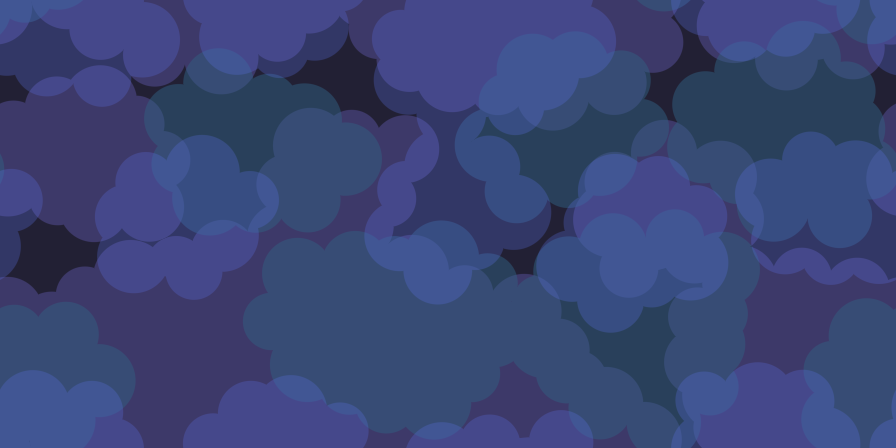
This background is drawn by a Shadertoy shader. Its source:

```glsl
// Flat translucent scalloped clouds in three overlapping layers on a dark night sky.

const float TAU = 6.2831853;

const vec3 SKY    = vec3(0.133, 0.126, 0.204);
const vec3 PURPLE = vec3(0.240, 0.222, 0.411);
const vec3 TEAL   = vec3(0.188, 0.376, 0.510);
const vec3 INDIGO = vec3(0.350, 0.430, 0.880);
const float TEAL_OPACITY   = 0.50;
const float INDIGO_OPACITY = 0.29;

const vec2 TILE = vec2(2.0, 1.0);   // repeat size, in canvas heights
const float LOBE_RADIUS  = 0.074;
const float LOBE_SPACING = 0.098;
const float JITTER = 0.36;          // centre scatter, in cells
const float ROW_SHIFT = 0.22;       // sideways stagger of rows, in cells

vec4 hash4(vec2 cell, float seed) {
    vec4 v = vec4(dot(cell, vec2(127.1, 311.7)), dot(cell, vec2(269.5, 183.3)),
                  dot(cell, vec2(419.2, 371.9)), dot(cell, vec2(83.7, 227.3)));
    return fract(sin(v + seed * 17.31) * 43758.545);
}

// Radius of the wobbling outline at a given angle.
float outline(float angle, float radius, vec4 rnd) {
    return radius * (1.0 + 0.18 * sin(2.0 * angle + TAU * rnd.z)
                         + 0.12 * sin(3.0 * angle + TAU * rnd.w));
}

// Signed distance to one cloud: a soft core ringed by round lobes.
float cloud(vec2 p, float radius, vec4 rnd) {
    float widen = mix(1.0, 1.3, rnd.z);
    vec2 stretch = vec2(widen, 1.0 / sqrt(widen));
    vec2 q = p / stretch;
    float dist = length(q) - outline(atan(q.y, q.x), radius, rnd);
    if (dist > 0.2) return dist;

    int lobes = int(TAU * radius / LOBE_SPACING);
    for (int i = 0; i < lobes; i++) {
        float angle = TAU * (float(i) + rnd.x) / float(lobes);
        vec2 centre = stretch * outline(angle, radius, rnd) * vec2(cos(angle), sin(angle));
        float size = LOBE_RADIUS * (1.0 + 0.14 * sin(float(i) * 2.4 + TAU * rnd.y));
        dist = min(dist, length(p - centre) - size);
    }
    return dist;
}

// Coverage of a layer of scattered clouds; swing makes rows alternate large and small.
float cloudLayer(vec2 p, vec2 grid, float radius, float swing, float seed) {
    vec2 cellSize = TILE / grid;
    vec2 home = floor(p / cellSize);
    float dist = 1.0;
    for (int y = -1; y <= 1; y++) {
        for (int x = -1; x <= 1; x++) {
            vec2 cell = home + vec2(x, y);
            vec4 rnd = hash4(mod(cell, grid), seed);
            float side = 1.0 - 2.0 * mod(cell.y, 2.0);
            vec2 centre = cell + 0.5 + JITTER * (rnd.xy - 0.5) + vec2(ROW_SHIFT * side, 0.0);
            float size = radius * (1.0 + swing * side) * mix(0.85, 1.15, rnd.w);
            dist = min(dist, cloud(p - centre * cellSize, size, rnd));
        }
    }
    float edge = 0.7 / iResolution.y;
    return 1.0 - smoothstep(-edge, edge, dist);
}

void mainImage(out vec4 fragColor, in vec2 fragCoord) {
    vec2 p = fragCoord / iResolution.y;

    // Large banks low and high, then two lighter veils above them
    float banks = cloudLayer(p + vec2(0.10, 0.15), vec2(3.0, 2.0), 0.205, 0.34, 1.0);
    float veils = cloudLayer(p + vec2(0.37, 0.05), vec2(3.0, 2.0), 0.165, 0.05, 2.0);
    float puffs = cloudLayer(p + vec2(0.22, 0.30), vec2(4.0, 2.0), 0.132, 0.00, 3.0);

    vec3 color = mix(SKY, PURPLE, banks);
    color = mix(color, TEAL, TEAL_OPACITY * veils);
    color = mix(color, INDIGO, INDIGO_OPACITY * puffs);
    fragColor = vec4(color, 1.0);
}
```
